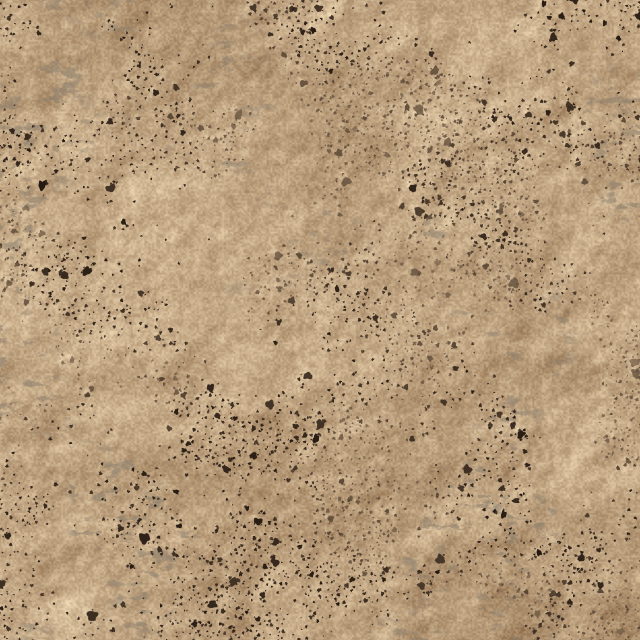
Write a Shadertoy shader that draws this texture.

```glsl
// Desert sand seen from above, strewn with small dark stones.
// Noise relief lit from the upper left shades the sand; three jittered grids
// scatter clustered, partly dusty stones with wind-blown sand tails.

const vec3 SAND = vec3(0.740, 0.630, 0.495);
const vec3 SAND_CONTRAST = vec3(0.060, 0.066, 0.064);
const vec3 STONE_DARK = vec3(0.14, 0.095, 0.065);
const vec3 STONE_BROWN = vec3(0.40, 0.32, 0.24);
const vec3 GRAVEL_GREY = vec3(0.55, 0.50, 0.43);

const float RELIEF_SCALE = 13.0;
const float RELIEF_STRENGTH = 9.0;
const vec2 LIGHT_STEP = vec2(-0.008, 0.009);
const float BROAD_STRENGTH = 2.6;
const float GRAIN_SCALE = 330.0;
const float GRAIN_STRENGTH = 2.0;
const float CLUSTER_SCALE = 9.0;
const float EDGE_SOFTNESS = 0.0012;

float hash12(vec2 p) {
    vec3 q = fract(p.xyx * 0.1031);
    q += dot(q, q.yzx + 33.33);
    return fract((q.x + q.y) * q.z);
}

vec4 hash42(vec2 p) {
    vec4 q = fract(p.xyxy * vec4(0.1031, 0.1030, 0.0973, 0.1099));
    q += dot(q, q.wzxy + 33.33);
    return fract((q.xxyz + q.yzzw) * q.zywx);
}

float noise(vec2 p) {
    vec2 cell = floor(p), f = fract(p);
    f = f * f * (3.0 - 2.0 * f);
    float low = mix(hash12(cell), hash12(cell + vec2(1, 0)), f.x);
    float high = mix(hash12(cell + vec2(0, 1)), hash12(cell + 1.0), f.x);
    return mix(low, high, f.y);
}

float fbm(vec2 p) {
    float sum = 0.0, weight = 0.5;
    for (int i = 0; i < 4; i++) {
        sum += weight * noise(p);
        p = mat2(1.6, 1.2, -1.2, 1.6) * p + 17.3;
        weight *= 0.5;
    }
    return sum / 0.9375;
}

// Brightness of the sand: lit relief, broad drifts and fine grain
float sandTone(vec2 p) {
    float slope = fbm(p * RELIEF_SCALE) - fbm((p + LIGHT_STEP) * RELIEF_SCALE);
    float broad = fbm(p * 4.0 + 40.0) - 0.5;
    float grain = noise(p * GRAIN_SCALE) - 0.5;
    float speckle = noise(p * GRAIN_SCALE * 0.45 + 9.0) - 0.5;
    return RELIEF_STRENGTH * slope + BROAD_STRENGTH * broad
         + GRAIN_STRENGTH * (grain + 0.4 * speckle);
}

// Angular, squashed and wobbly outline; d is in stone radii
float stoneShape(vec2 d, vec4 rnd) {
    float turn = 6.2832 * rnd.x;
    d = mat2(cos(turn), sin(turn), -sin(turn), cos(turn)) * d;
    d.y *= 1.0 + 0.5 * rnd.y;
    float angle = atan(d.y, d.x + 1e-5);
    float wobble = 0.14 * cos(3.0 * angle + 6.2832 * rnd.z)
                 + 0.08 * cos(5.0 * angle + 6.2832 * rnd.w);
    return mix(length(d), max(abs(d.x), abs(d.y)), 0.4) - 1.0 - wobble;
}

// One grid of stones; radii are in cells, relief scales the sand around them
void addStones(inout vec3 color, vec2 p, float cells, vec2 radii,
               float coverage, float relief, float seed) {
    vec2 home = floor(p * cells);
    float edge = max(EDGE_SOFTNESS, 0.75 / iResolution.y);
    float tone = 0.0, cover = 0.0;
    vec3 stone = STONE_DARK;
    for (int y = -1; y <= 1; y++)
    for (int x = -1; x <= 1; x++) {
        vec2 cell = home + vec2(x, y);
        vec4 place = hash42(cell + seed);
        if (place.z > coverage) continue;
        vec2 center = (cell + place.xy) / cells;
        float density = smoothstep(0.35, 0.70, fbm(center * CLUSTER_SCALE + 5.0));
        if (place.z > coverage * density) continue;

        vec4 rnd = hash42(cell + seed + 71.7);
        float radius = mix(radii.x, radii.y, place.w * place.w) / cells;
        vec2 d = (p - center) / radius;

        // Sand piled at the lit side, and a tail drifting upward
        vec2 pile = d - vec2(-0.9, 1.0);
        float tail = exp(-0.4 * d.x * d.x - 0.6 * abs(d.y)) * smoothstep(0.0, 1.0, d.y);
        tone += relief * (exp(-dot(pile, pile)) - tail * clamp(d.x + 0.2, -1.0, 1.0));

        float a = 1.0 - smoothstep(-edge, edge, stoneShape(d, rnd) * radius);
        float dust = smoothstep(0.52, 0.68, fbm(center * 5.0 + 80.0));
        a *= 1.0 - 0.45 * dust * rnd.z;
        if (a > cover) {
            cover = a;
            stone = mix(STONE_DARK, STONE_BROWN, clamp(0.6 * rnd.w + 0.7 * dust, 0.0, 1.0));
        }
    }
    color = mix(color + SAND_CONTRAST * tone, stone, cover);
}

void mainImage(out vec4 fragColor, in vec2 fragCoord) {
    vec2 p = fragCoord / iResolution.y;
    vec3 color = SAND + SAND_CONTRAST * sandTone(p);

    // Faint horizontal patches of grey gravel
    float gravel = smoothstep(0.60, 0.74, fbm(p * vec2(45.0, 90.0)))
                 * smoothstep(0.50, 0.64, fbm(p * 5.0 + 23.0));
    color = mix(color, GRAVEL_GREY, 0.6 * gravel);

    // Grit, pebbles and larger stones
    addStones(color, p, 110.0, vec2(0.12, 0.30), 0.75, 0.3, 3.0);
    addStones(color, p, 60.0, vec2(0.13, 0.29), 0.32, 0.6, 211.0);
    addStones(color, p, 28.0, vec2(0.13, 0.23), 0.25, 0.9, 437.0);

    fragColor = vec4(clamp(color, 0.0, 1.0), 1.0);
}
```
